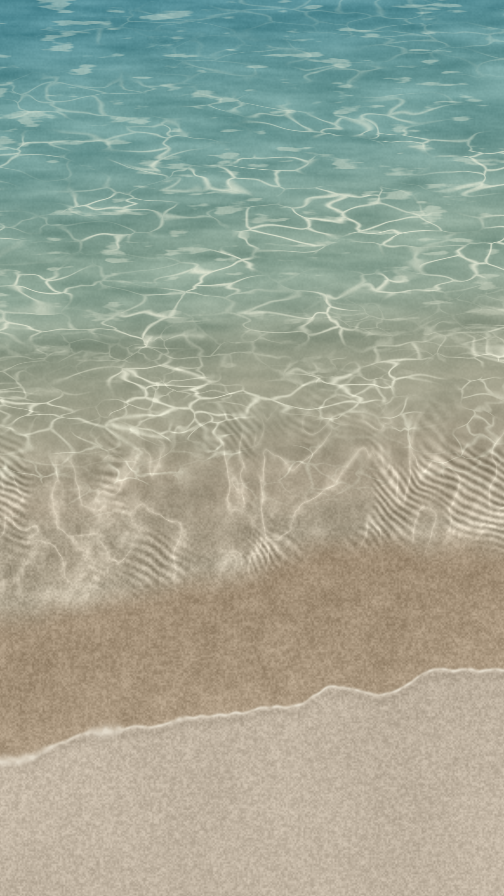
Write a Shadertoy shader that draws this texture.

```glsl
// Clear shallow sea running onto a sandy beach, seen from above at a slant.
// Depth colours follow height; warped cell borders make the light net,
// stretched noise the swell, and an uneven curve the foam-trimmed waterline.
#define SWELL 0.17
#define NET_GLOW 0.55
#define NET_WIDTH 0.16
#define RIPPLE_GLOW 0.11
#define GRAIN 0.10
#define FOAM_WIDTH 0.0035
#define LIGHT vec3(0.95, 0.95, 0.87)
#define TEAL vec3(0.33, 0.56, 0.60)
#define GREEN vec3(0.54, 0.64, 0.58)
#define SHALLOW vec3(0.69, 0.65, 0.57)
#define WET_SAND vec3(0.63, 0.555, 0.46)
#define DRY_SAND vec3(0.745, 0.695, 0.625)

vec2 hash2(vec2 p) {
    vec3 a = fract(p.xyx * vec3(0.1031, 0.103, 0.0973));
    a += dot(a, a.yzx + 33.33);
    return fract((a.xx + a.yz) * a.zy);
}

float noise(vec2 p) {
    vec2 i = floor(p), f = fract(p);
    f = f * f * (3.0 - 2.0 * f);
    float low = mix(hash2(i).x, hash2(i + vec2(1, 0)).x, f.x);
    float high = mix(hash2(i + vec2(0, 1)).x, hash2(i + 1.0).x, f.x);
    return mix(low, high, f.y);
}

float fbm(vec2 p) {
    float sum = 0.0, amp = 0.53;
    for (int i = 0; i < 4; i++) {
        sum += amp * noise(p);
        p = mat2(1.7, 0.5, -0.5, 1.7) * p + 17.3;
        amp *= 0.5;
    }
    return sum;
}

// Bright threads along the borders of warped cells
float lightNet(vec2 p, float width) {
    p += 0.9 * vec2(noise(p * 0.9), noise(p * 0.9 + 31.0));
    p += 0.3 * vec2(noise(p * 2.6 + 7.0), noise(p * 2.6 + 53.0));
    vec2 cell = floor(p), f = fract(p);
    float near = 9.0, second = 9.0;
    for (int y = -1; y <= 1; y++)
        for (int x = -1; x <= 1; x++) {
            vec2 o = vec2(x, y);
            float d = length(o + hash2(cell + o) - f);
            second = min(second, max(near, d));
            near = min(near, d);
        }
    float gap = second - near;
    float thread = 1.0 - smoothstep(0.0, width, gap);
    float halo = exp(-gap * 5.0);
    return (thread + 0.3 * halo) * smoothstep(0.22, 0.78, noise(p * 0.75 + 80.0));
}

// Height of the waterline, as a share of the canvas
float shore(float x) {
    float h = 0.147 + 0.040 * smoothstep(0.0, 0.22, x) + 0.027 * smoothstep(0.22, 0.62, x);
    h += 0.020 * smoothstep(0.60, 0.67, x) - 0.011 * smoothstep(0.67, 0.76, x);
    h += 0.030 * smoothstep(0.76, 0.88, x) - 0.004 * smoothstep(0.90, 1.0, x);
    return h + 0.007 * (noise(vec2(x * 19.0, 4.0)) - 0.5) + 0.003 * (noise(vec2(x * 60.0, 9.0)) - 0.5);
}

vec3 seaColour(vec2 uv, vec2 p) {
    float y = uv.y - 0.05 * (uv.x - 0.5);
    vec2 view = vec2(p.x * 11.0, p.y * (6.0 + 10.0 * p.y));

    // Depth, from pale sand bed to teal
    vec3 col = mix(SHALLOW, vec3(0.60, 0.61, 0.53), smoothstep(0.45, 0.59, y));
    col = mix(col, GREEN, smoothstep(0.56, 0.71, y));
    col = mix(col, vec3(0.43, 0.61, 0.60), smoothstep(0.70, 0.88, y));
    col = mix(col, TEAL, smoothstep(0.86, 1.02, y));

    // Swell facets, stretched sideways
    float deep = smoothstep(0.48, 0.72, y);
    float swell = fbm(view * vec2(0.55, 0.85) + vec2(0.0, p.x * 1.5)) - 0.5;
    float chop = fbm(view * vec2(1.1, 1.9) + 40.0) - 0.5;
    col += (swell + 0.8 * chop) * mix(0.07, SWELL, deep) * vec3(1.15, 1.0, 0.95);
    col -= 0.05 * exp(-pow((y - 0.625) / 0.022, 2.0)) * (1.0 - 0.7 * uv.x);

    // Large and fine light nets, strongest at middle depth
    float large = smoothstep(0.46, 0.57, y) * (1.0 - 0.72 * smoothstep(0.75, 0.96, y));
    float fine = smoothstep(0.40, 0.50, y) * (1.0 - smoothstep(0.55, 0.70, y));
    float glow = large * lightNet(view, NET_WIDTH);
    glow += 0.65 * fine * lightNet(view * vec2(1.7, 1.35) + 19.0, NET_WIDTH * 1.2);
    col = mix(col, LIGHT, clamp(glow * NET_GLOW, 0.0, 0.85));
    float glint = smoothstep(0.64, 0.77, fbm(view * vec2(1.6, 2.3) + 90.0));
    col = mix(col, LIGHT, 0.35 * glint * deep);

    // Fine slanted ripples over the shallows
    float band = smoothstep(0.32, 0.39, y) * (1.0 - smoothstep(0.47, 0.58, y));
    float bend = fbm(p * vec2(7.0, 6.0) + 5.0);
    float patches = smoothstep(0.42, 0.68, fbm(p * vec2(9.0, 5.0) + 23.0));
    float wave = sin(dot(p, vec2(210.0, 330.0)) + 42.0 * bend);
    float streak = 1.0 - abs(2.0 * fbm(p * vec2(17.0, 10.0) + bend * 3.0) - 1.0);
    col += band * (RIPPLE_GLOW * wave * patches + 0.16 * pow(streak, 9.0) - 0.05);
    col += band * 0.13 * (fbm(p * vec2(38.0, 25.0)) - 0.45);

    // Thin film over brown wet sand, with an uneven upper edge
    float edge = 0.318 + 0.080 * smoothstep(0.0, 0.82, uv.x) + 0.035 * (fbm(p * 8.0 + 60.0) - 0.5);
    float film = 1.0 - smoothstep(-0.025, 0.018, uv.y - edge);
    vec3 wet = WET_SAND + 0.10 * (fbm(p * vec2(24.0, 34.0)) - 0.5);
    wet += 0.035 * smoothstep(0.10, 0.0, uv.y - shore(uv.x));
    col = mix(col, wet, film * 0.93);
    float rim = exp(-pow((uv.y - edge - 0.012) / 0.008, 2.0));
    return col + 0.07 * rim * noise(p * vec2(30.0, 45.0));
}

void mainImage(out vec4 fragColor, in vec2 fragCoord) {
    vec2 uv = fragCoord / iResolution.xy;
    vec2 p = uv * vec2(1.0, 16.0 / 9.0);
    float above = uv.y - shore(uv.x);

    // Dry sand, gently mottled
    vec3 sand = DRY_SAND + 0.06 * (fbm(p * 5.0) - 0.5) + 0.015 * (1.0 - uv.y * 4.0);
    sand -= 0.035 * exp(-pow((above + 0.006) / 0.005, 2.0));
    vec3 col = mix(sand, seaColour(uv, p), smoothstep(-0.0015, 0.002, above));

    // Grain fades under deeper water
    float grain = noise(p * 290.0) + 0.6 * noise(p * 150.0 + 70.0) - 0.8;
    col += grain * GRAIN * (1.0 - 0.75 * smoothstep(0.34, 0.55, uv.y));

    // Foam trim, thicker in clumps toward the left
    float clump = smoothstep(0.45, 0.75, noise(vec2(uv.x * 14.0, 2.0))) * (1.0 - smoothstep(0.30, 0.42, uv.x));
    float width = FOAM_WIDTH * (0.55 + 1.3 * clump);
    float foam = exp(-pow((above - 0.001) / width, 2.0)) * (0.45 + 0.6 * noise(p * 110.0));
    col = mix(col, vec3(0.90, 0.87, 0.81), clamp(foam, 0.0, 0.9));
    fragColor = vec4(clamp(col, 0.0, 1.0), 1.0);
}
```
